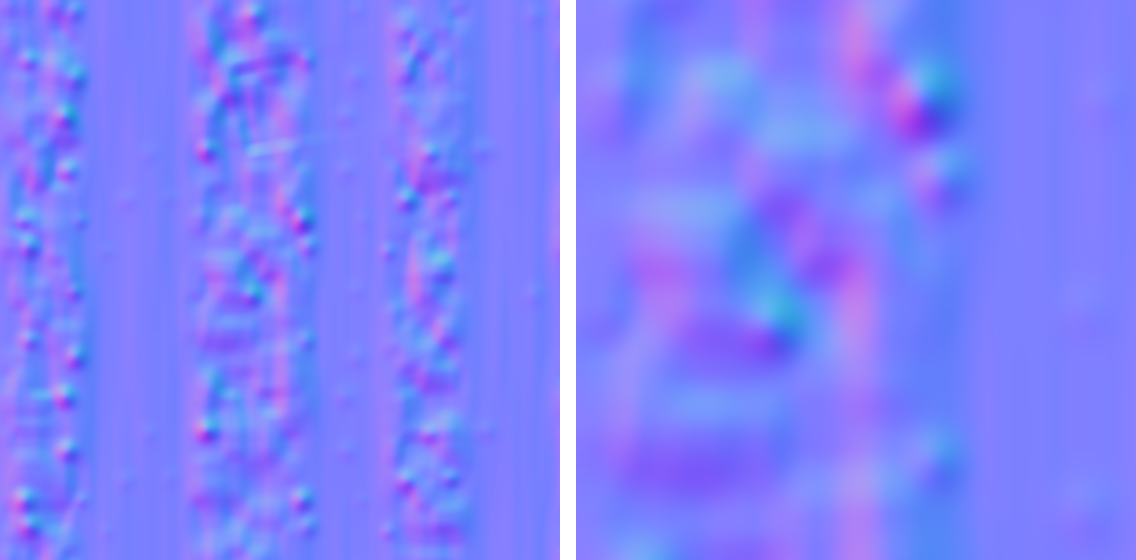
Left, the full canvas; right, a detail of the centre.
Write a three.js fragment shader that draws this texture map.

```glsl
// Tangent-space normal map of a surface with three rough vertical bands and scattered pebbles.
varying vec2 vUv;

const vec3 BAND_CENTRES = vec3(0.075, 0.445, 0.765);
const vec3 BAND_HALF_WIDTHS = vec3(0.075, 0.110, 0.075);
const float BAND_EDGE = 0.030;
const float BAND_WOBBLE = 0.022;
const float BAND_HEIGHT = 0.0048;

const float PEBBLE_TILES = 2.0;       // the scatter repeats twice each way
const float PEBBLE_CELLS = 6.0;       // cells along one side of a tile
const float PEBBLE_CHANCE = 0.36;
const float PEBBLE_RADIUS = 0.0175;
const float PEBBLE_HEIGHT = 0.0155;
const float PEBBLE_OUTSIDE = 0.16;    // strength left between the bands

const float LUMP_HEIGHT = 0.0170;
const float STREAK_HEIGHT = 0.0042;
const float FINE_STREAK_HEIGHT = 0.0011;

const vec2 GROOVE_TOP = vec2(0.417, 0.875);
const vec2 GROOVE_BOTTOM = vec2(0.445, 0.730);
const float GROOVE_DEPTH = 0.011;
const float GROOVE_WIDTH = 0.015;

const float SLOPE_STEP = 0.0025;
const vec2 TILT = vec2(-0.02, 0.0);

float hash(vec2 p) {
  return fract(sin(dot(p, vec2(127.1, 311.7))) * 43758.5453);
}

// Value noise on a lattice that wraps after `period` cells.
float noise(vec2 p, vec2 period, float seed) {
  vec2 cell = floor(p);
  vec2 f = p - cell;
  f = f * f * f * (f * (f * 6.0 - 15.0) + 10.0);
  vec2 a = mod(cell, period) + seed;
  vec2 b = mod(cell + 1.0, period) + seed;
  return mix(mix(hash(a), hash(vec2(b.x, a.y)), f.x),
             mix(hash(vec2(a.x, b.y)), hash(b), f.x), f.y) - 0.5;
}

float tiledNoise(vec2 uv, vec2 cells, float seed) {
  return noise(uv * cells, cells, seed);
}

// 1 inside the bands, 0 between them; `grow` widens or narrows all of them.
float bandMask(vec2 uv, float grow) {
  float mask = 0.0;
  for (int i = 0; i < 3; i++) {
    float shift = BAND_WOBBLE * tiledNoise(uv, vec2(3.0, 7.0), 11.0 + float(i));
    float away = abs(fract(uv.x + shift - BAND_CENTRES[i] + 0.5) - 0.5);
    float halfWidth = BAND_HALF_WIDTHS[i] + grow;
    mask = max(mask, 1.0 - smoothstep(halfWidth - BAND_EDGE, halfWidth + BAND_EDGE, away));
  }
  return mask;
}

// Round bumps, one at most per cell, in a repeating tile.
float pebbles(vec2 uv) {
  float cells = PEBBLE_TILES * PEBBLE_CELLS;
  vec2 home = floor(uv * cells);
  float height = 0.0;
  for (int j = -1; j <= 1; j++) {
    for (int i = -1; i <= 1; i++) {
      vec2 cell = home + vec2(float(i), float(j));
      vec2 id = mod(cell, PEBBLE_CELLS) + 3.0;
      vec2 jitter = 0.2 + 0.6 * vec2(hash(id + 17.0), hash(id + 41.0));
      float size = hash(id + 73.0);
      float radius = PEBBLE_RADIUS * mix(0.75, 1.1, size);
      vec2 d = (uv - (cell + jitter) / cells) / radius;
      float present = step(hash(id), PEBBLE_CHANCE);
      height += present * mix(0.3, 1.0, size * size) * exp(-dot(d, d));
    }
  }
  return PEBBLE_HEIGHT * height;
}

// A slanted scar that drops sharply and recovers to its right.
float groove(vec2 uv) {
  vec2 axis = GROOVE_BOTTOM - GROOVE_TOP;
  vec2 p = uv - GROOVE_TOP;
  float along = dot(p, axis) / dot(axis, axis);
  float across = dot(p, vec2(-axis.y, axis.x)) / length(axis);
  float ends = smoothstep(-0.1, 0.1, along) * (1.0 - smoothstep(0.9, 1.1, along));
  float drop = smoothstep(-GROOVE_WIDTH, GROOVE_WIDTH, across);
  return -GROOVE_DEPTH * ends * drop * exp(-max(across, 0.0) / 0.06);
}

float surface(vec2 uv) {
  float band = bandMask(uv, 0.0);
  float core = bandMask(uv, -0.015);
  vec2 warp = 0.02 * vec2(tiledNoise(uv, vec2(9.0), 5.0), tiledNoise(uv, vec2(9.0), 29.0));
  float lumps = tiledNoise(uv + warp, vec2(17.0, 14.0), 51.0)
              + 0.45 * tiledNoise(uv - warp, vec2(29.0, 25.0), 87.0);
  float streaks = STREAK_HEIGHT * tiledNoise(uv, vec2(15.0, 3.0), 131.0)
                + FINE_STREAK_HEIGHT * tiledNoise(uv, vec2(46.0, 5.0), 163.0);
  return BAND_HEIGHT * band + LUMP_HEIGHT * core * lumps + streaks
       + pebbles(uv) * mix(PEBBLE_OUTSIDE, 1.0, band) + groove(uv);
}

void main() {
  // Central differences; red faces left and green faces up.
  vec2 e = vec2(SLOPE_STEP, 0.0);
  float slopeX = surface(vUv + e.xy) - surface(vUv - e.xy);
  float slopeY = surface(vUv + e.yx) - surface(vUv - e.yx);
  vec2 lean = vec2(slopeX, -slopeY) / (2.0 * SLOPE_STEP) + TILT;
  vec3 normal = normalize(vec3(lean, 1.0));
  gl_FragColor = vec4(normal * 0.5 + 0.5, 1.0);
}
```
